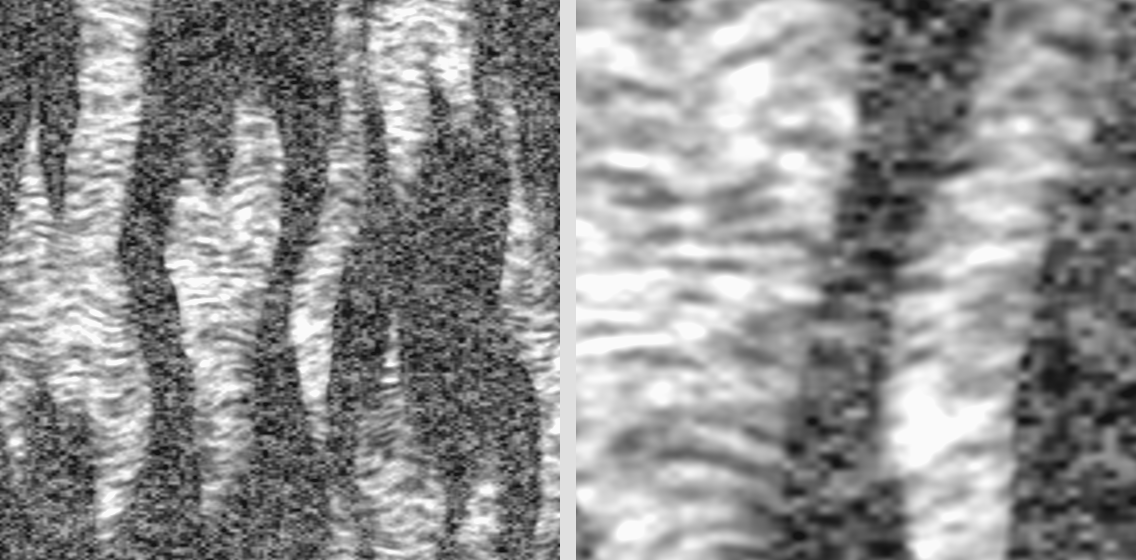
Left: the whole. Right: its middle third, enlarged.
This texture is drawn by a three.js fragment shader. Its source:

```glsl
varying vec2 vUv;

float hash(vec2 p) {
  return fract(sin(dot(p, vec2(127.1, 311.7))) * 43758.5453);
}

float valueNoise(vec2 p) {
  vec2 i = floor(p);
  vec2 f = fract(p);
  f = f * f * (3.0 - 2.0 * f);
  float low = mix(hash(i), hash(i + vec2(1.0, 0.0)), f.x);
  float high = mix(hash(i + vec2(0.0, 1.0)), hash(i + vec2(1.0, 1.0)), f.x);
  return mix(low, high, f.y);
}

float slope(vec2 cell, vec2 offset) {
  float angle = 6.2832 * hash(cell);
  return dot(vec2(cos(angle), sin(angle)), offset);
}

float gradientNoise(vec2 p) {
  vec2 i = floor(p);
  vec2 f = fract(p);
  vec2 u = f * f * f * (f * (f * 6.0 - 15.0) + 10.0);
  vec2 e = vec2(1.0, 0.0);
  float low = mix(slope(i, f), slope(i + e.xy, f - e.xy), u.x);
  float high = mix(slope(i + e.yx, f - e.yx), slope(i + e.xx, f - e.xx), u.x);
  return mix(low, high, u.y);
}

// Long upright strands that bend, fork and taper
float strandField(vec2 p) {
  p.x += 0.10 * gradientNoise(p * vec2(2.0, 2.7) + 4.3);
  p.x += 0.018 * gradientNoise(p * vec2(5.0, 9.0) + 17.0);
  float broad = gradientNoise(p * vec2(10.0, 1.9) + vec2(3.4, 8.6));
  float fine = gradientNoise(p * vec2(19.0, 3.6) + vec2(31.0, 12.0));
  return broad + 0.32 * fine;
}

// Small, slightly wide speckles
float speckle(vec2 p) {
  float coarse = valueNoise(p * vec2(80.0, 115.0));
  float fine = valueNoise(p * vec2(135.0, 190.0) + 57.0);
  return 0.6 * coarse + 0.55 * fine - 0.575;
}

// Short cross streaks with a wandering tilt
float crossStreak(vec2 p) {
  p.y += 0.035 * gradientNoise(p * vec2(9.0, 5.0) + 23.0);
  float wide = valueNoise(p * vec2(30.0, 88.0) + 91.0);
  float thin = valueNoise(p * vec2(52.0, 125.0) + 140.0);
  return 0.65 * wide + 0.5 * thin - 0.575;
}

void main() {
  float field = strandField(vUv);
  float strand = smoothstep(-0.04, 0.14, field);
  float grain = speckle(vUv);

  float ground = 0.355 + 0.66 * grain + 0.12 * gradientNoise(vUv * 7.0);
  float glow = 0.64 + 0.16 * smoothstep(0.05, 0.4, field);
  glow += 0.22 * gradientNoise(vUv * vec2(6.0, 3.0) + 41.0);
  float ridge = glow + 0.78 * crossStreak(vUv) + 0.25 * grain;

  float grey = mix(ground, ridge, strand);
  gl_FragColor = vec4(vec3(clamp(grey, 0.08, 0.98)), 1.0);
}
```
